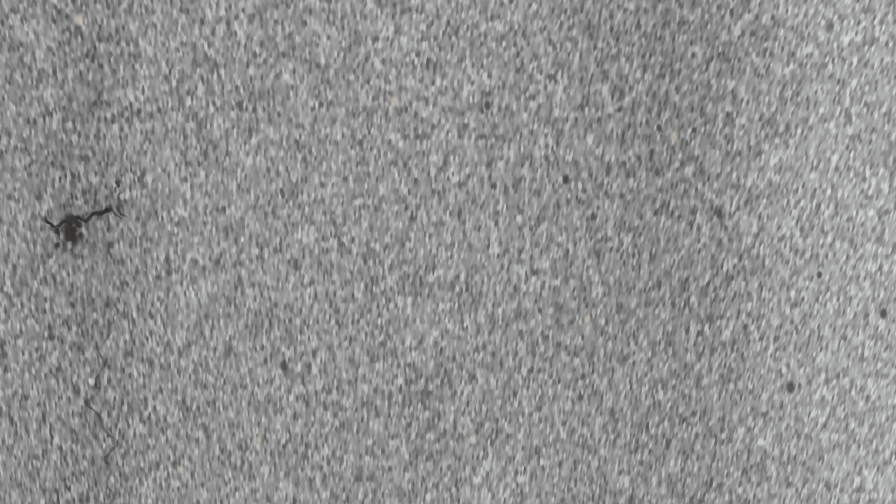
This texture is drawn by a WebGL 1 fragment shader. Its source:

```glsl
precision highp float;
// Worn grey asphalt: fine, upright, slightly leaning grains made by softly
// blending the random tones of jittered cells, over broad wheel-track shading,
// with scattered dark pits, pale chips and a few thin cracks on the left.

uniform vec2 u_resolution;

const float BASE_TONE = 0.571;
const vec2 FINE_CELL = vec2(0.0042, 0.0108);   // grain width and height
const vec2 COARSE_CELL = vec2(0.012, 0.020);
const float FINE_CONTRAST = 0.208;
const float COARSE_CONTRAST = 0.015;
const float GRAIN_SOFT = 3.5;
const float GRAIN_CRISP = 6.0;
const float LANE_CONTRAST = 0.85;
const float LEAN_LEFT = -0.12;
const float LEAN_RIGHT = 0.26;
const float CRACK_WIDTH = 0.0042;
const vec3 WARM_TINT = vec3(0.004, 0.000, -0.003);
const vec3 COOL_TINT = vec3(-0.003, 0.001, 0.001);
const vec3 CHIP_COLOR = vec3(0.83, 0.79, 0.73);

float hash(vec2 p) {
  vec3 q = fract(vec3(p.xyx) * 0.1031);
  q += dot(q, q.yzx + 33.33);
  return fract((q.x + q.y) * q.z);
}

vec2 hash2(vec2 p) {
  return vec2(hash(p + 17.3), hash(p + 71.9));
}

// Mostly middling tones from -1 to 1, with a few very dark or bright ones.
float grainTone(vec2 id) {
  float t = 2.0 * hash(id + 5.7) - 1.0;
  return t * (0.5 + 0.6 * t * t);
}

// Cellular noise: each jittered cell spreads its own tone.
float grain(vec2 p, float sharpness) {
  vec2 cell = floor(p);
  float tone = 0.0;
  float total = 0.0;
  for (int j = -1; j <= 1; j++) {
    for (int i = -1; i <= 1; i++) {
      vec2 id = cell + vec2(float(i), float(j));
      vec2 d = id + 0.1 + 0.8 * hash2(id) - p;
      float weight = exp(-sharpness * dot(d, d));
      tone += weight * grainTone(id);
      total += weight;
    }
  }
  return tone / (total + 1e-5);
}

// Sparse soft spots, at most one per cell, kept inside the cell.
float spots(vec2 p, float cellSize, float chance, float radius, float seed) {
  vec2 id = floor(p / cellSize);
  vec2 center = (id + 0.2 + 0.6 * hash2(id + seed)) * cellSize;
  vec2 d = (p - center) * vec2(1.2, 0.8);
  float size = radius * mix(0.6, 1.2, hash(id + seed + 3.1));
  float present = step(hash(id + seed + 9.4), chance);
  return present * (1.0 - smoothstep(0.4 * size, 1.25 * size, length(d)));
}

float bump(float x, float center, float width) {
  float d = (x - center) / width;
  return exp(-d * d);
}

// Broad light and dark lanes along the road, with faint mottling.
float laneShade(vec2 p, vec2 uv) {
  float shade = 0.085 * smoothstep(0.76, 0.97, uv.x);
  shade -= 0.055 * bump(uv.x, 0.09, 0.065);
  shade -= 0.050 * bump(uv.x, 0.74, 0.10) * mix(0.3, 1.0, uv.y);
  shade += 0.020 * bump(uv.x, 0.45, 0.16) * uv.y;
  shade -= 0.015 * (1.0 - uv.y) * (1.0 - uv.x);
  shade += 0.010 * grain(p * vec2(7.0, 5.0), GRAIN_SOFT);
  return shade + 0.010 * grain(p * vec2(19.0, 13.0) + 40.0, GRAIN_SOFT);
}

float wiggle(float t) {
  return 0.012 * sin(t * 38.0) + 0.006 * sin(t * 91.0 + 1.3) + 0.004 * sin(t * 213.0);
}

float crackLine(float distance, float along, float from, float to) {
  float ends = smoothstep(from, from + 0.03, along) * (1.0 - smoothstep(to - 0.03, to, along));
  return ends * (1.0 - smoothstep(0.3 * CRACK_WIDTH, 1.6 * CRACK_WIDTH, abs(distance)));
}

float cracks(vec2 p) {
  float rough = 1.3 * grain(p * 75.0, GRAIN_CRISP);
  float jag = 0.005 * rough;
  float across = crackLine(0.8 * (p.y - 0.568 - wiggle(p.x) + jag), p.x, 0.07, 0.255);
  float upper = crackLine(p.x - 0.245 - 0.6 * wiggle(p.y) + jag, p.y, 0.55, 0.68);
  float lower = crackLine(p.x - 0.205 - 1.5 * wiggle(0.55 * p.y) + jag, p.y, -0.05, 0.39);
  vec2 d = (p - vec2(0.140, 0.540)) / vec2(0.024, 0.046);
  float hole = 1.0 - smoothstep(0.5, 1.2, length(d) + 0.5 * rough);
  float stain = bump(p.x, 0.17, 0.10) * bump(p.y, 0.55, 0.07);
  float lines = max(across * (0.9 + 0.3 * rough), (0.45 + 0.35 * rough) * max(upper, lower));
  return max(lines, 0.9 * hole) + 0.13 * stain;
}

void main() {
  vec2 uv = gl_FragCoord.xy / u_resolution;
  vec2 p = gl_FragCoord.xy / u_resolution.y;

  // Grains lean a little more to the right across the road.
  vec2 leaning = p;
  leaning.x -= mix(LEAN_LEFT, LEAN_RIGHT, uv.x) * (p.y - 0.5);

  float tone = BASE_TONE + LANE_CONTRAST * laneShade(p, uv);
  tone += FINE_CONTRAST * grain(leaning / FINE_CELL + 11.0, GRAIN_SOFT);
  tone += COARSE_CONTRAST * grain(leaning / COARSE_CELL + 63.0, GRAIN_SOFT);

  // Pits, cracks and small bright stones.
  float pits = spots(p, 0.17, 0.30 * uv.x, 0.010, 31.0);
  tone = mix(tone, 0.27, 0.8 * pits);
  tone = mix(tone, 0.19, clamp(0.9 * cracks(p), 0.0, 1.0));
  tone += 0.11 * spots(leaning, 0.045, 0.16, 0.0045, 57.0);

  vec3 color = vec3(tone) + mix(WARM_TINT, COOL_TINT, smoothstep(0.35, 0.7, tone));
  color = mix(color, CHIP_COLOR, 0.6 * spots(p, 0.21, 0.14, 0.009, 84.0));
  gl_FragColor = vec4(clamp(color, 0.0, 1.0), 1.0);
}
```
